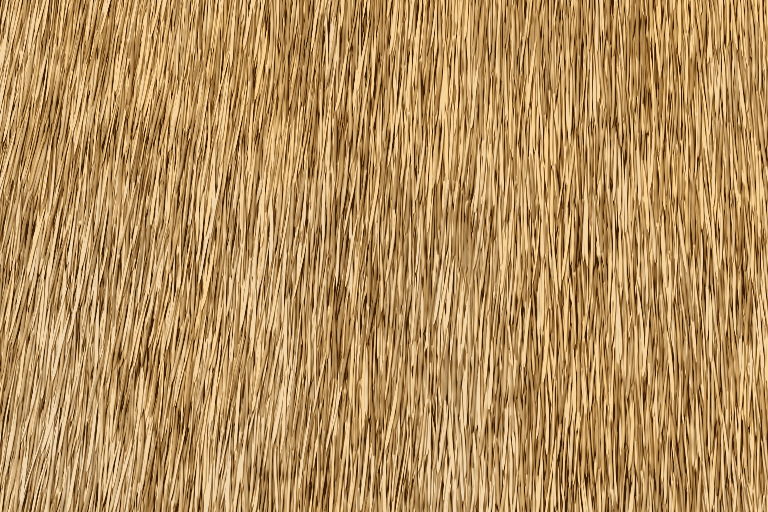
A Shadertoy shader for this texture:

```glsl
// Dry straw thatch: layers of thin, overlapping stalks that fan in towards the top.

vec3 hash3(vec3 p) {
    p = fract(p * vec3(0.1031, 0.1030, 0.0973));
    p += dot(p, p.yxz + 33.33);
    return fract((p.xxy + p.yxx) * p.zyx);
}

float gradientNoise(vec2 p) {
    vec2 cell = floor(p), f = fract(p);
    vec2 blend = f * f * f * (f * (f * 6.0 - 15.0) + 10.0);
    vec4 corner;
    for (int i = 0; i < 4; i++) {
        vec2 o = vec2(i & 1, i >> 1);
        float angle = 6.2832 * hash3(vec3(cell + o + 50.0, 7.0)).x;
        corner[i] = dot(vec2(cos(angle), sin(angle)), f - o);
    }
    return mix(mix(corner.x, corner.y, blend.x), mix(corner.z, corner.w, blend.x), blend.y);
}

// Tone 0..1 from deep shadow to sunlit straw
vec3 strawRamp(float tone) {
    vec3 ramp[6] = vec3[6](
        vec3(0.31, 0.16, 0.04), vec3(0.51, 0.35, 0.15), vec3(0.65, 0.49, 0.28),
        vec3(0.76, 0.61, 0.39), vec3(0.86, 0.71, 0.49), vec3(0.96, 0.84, 0.64));
    vec3 color = ramp[0] * clamp(0.7 + tone * 3.0, 0.6, 1.0);
    for (int i = 1; i < 6; i++)
        color = mix(color, ramp[i], clamp(tone * 5.0 - float(i - 1), 0.0, 1.0));
    return color;
}

void mainImage(out vec4 fragColor, in vec2 fragCoord) {
    vec2 p = fragCoord / iResolution.y;
    float pixel = 1.0 / iResolution.y;

    // Fan: stalks lean right on the left side and slightly left on the right side
    float across = (p.x - 0.15 * p.y) / (1.0 - 0.14 * p.y);
    across += 0.006 * gradientNoise(p * vec2(7.0, 4.0));

    float tone = 0.05, warmth = 0.5;

    // Stalks, painted from the deepest layer to the top one
    for (int k = 0; k < 12; k++) {
        float layer = float(k);
        vec3 style = hash3(vec3(layer + 3.0, 17.0, 41.0));
        float spacing = 0.0125 + 0.004 * style.x;
        float stalkLength = 0.10 + 0.12 * style.y;
        float u = across + (style.z - 0.5) * 0.16 * (p.y - 0.5) + layer * 0.37 + 1.0;
        float column = floor(u / spacing);

        for (float side = -1.0; side <= 1.0; side++) {
            float id = column + side;
            float s = p.y / stalkLength + 10.0 * hash3(vec3(id, layer, 5.0)).x;
            float t = fract(s);
            vec3 shape = hash3(vec3(id, floor(s) + 20.0, layer + 60.0));
            vec3 look = hash3(vec3(id + 9.0, floor(s) + 70.0, layer + 130.0));

            float center = 0.5 + 0.5 * (shape.x - 0.5) + 1.2 * (shape.y - 0.5) * (2.0 * t - 1.0)
                         + 0.08 * sin(t * 5.0 + 6.0 * look.z);
            float taper = smoothstep(0.0, 0.15, t) * (1.0 - smoothstep(0.6, 1.0, t));
            float radius = (0.0014 + 0.0021 * shape.z) * (0.4 + 0.6 * taper);
            float d = u - (id + center) * spacing;
            float ends = smoothstep(0.0, 0.03, t) * (1.0 - smoothstep(0.92, 1.0, t));

            // Shadow thrown to the right, then the rounded stalk itself
            float shadow = 1.0 - smoothstep(radius * 0.8, radius + 0.0024, abs(d - 0.0014));
            tone *= 1.0 - 0.58 * shadow * ends;
            float cover = ends * (1.0 - smoothstep(radius - 0.5 * pixel, radius + 0.5 * pixel, abs(d)));
            float curve = clamp(d / radius, -1.0, 1.0);
            float lit = 0.38 + 0.68 * look.x + 0.01 * layer - 0.16 * curve * curve - 0.1 * curve;
            tone = mix(tone, lit, cover);
            warmth = mix(warmth, look.y, cover);
        }
    }

    // Fibre streaks, tufts and broad weathered patches, then a harder contrast
    tone += 0.24 * gradientNoise(vec2(across * 160.0, p.y * 34.0));
    tone += 0.18 * gradientNoise(vec2(across * 26.0, p.y * 9.0));
    tone += 0.12 * gradientNoise(p * vec2(5.0, 5.0) + 8.0);
    tone = 0.53 + 1.2 * (tone - 0.53);
    vec3 color = strawRamp(clamp(tone, 0.0, 1.0));

    // Golden towards the upper right, paler and greyer low down
    float golden = 0.4 * (warmth - 0.5) + 0.25 * (p.y - 0.45) + 0.12 * (p.x - 0.75)
                 + 0.3 * gradientNoise(p * vec2(4.0, 3.0) + 21.0);
    color *= 1.0 + golden * vec3(0.06, -0.03, -0.3);
    fragColor = vec4(clamp(color, 0.0, 1.0), 1.0);
}
```
